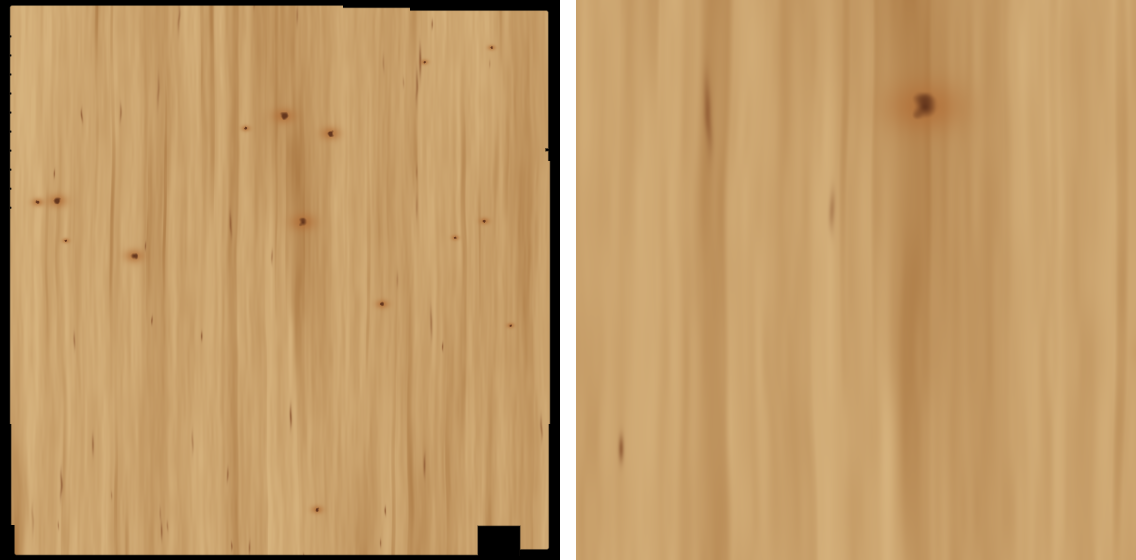
Left, the full canvas; right, a detail of the centre.
This texture is drawn by a Shadertoy shader. Its source:

```glsl
// Pale pine veneer with vertical grain, small knots and a ragged trimmed edge on black.
#define PALE vec3(0.81, 0.66, 0.45)
#define GRAIN_SHIFT vec3(0.06, 0.08, 0.08)
#define STREAK_COLOR vec3(0.52, 0.30, 0.16)
#define KNOT_COLOR vec3(0.34, 0.17, 0.09)
#define HALO_COLOR vec3(0.70, 0.43, 0.21)
#define BASE_TONE 0.20
#define GRAIN_CONTRAST 1.0
#define KNOTS 15
#define STREAKS 44

float hash(vec2 p) {
    vec3 q = fract(vec3(p.xyx) * 0.1031);
    q += dot(q, q.yzx + 33.33);
    return fract((q.x + q.y) * q.z);
}

float noise(vec2 p) {
    vec2 i = floor(p), f = fract(p);
    f = f * f * (3.0 - 2.0 * f);
    return mix(mix(hash(i), hash(i + vec2(1, 0)), f.x),
               mix(hash(i + vec2(0, 1)), hash(i + vec2(1, 1)), f.x), f.y);
}

// Signed distance to the box between two corners
float box(vec2 p, vec2 lo, vec2 hi) {
    vec2 d = abs(p - 0.5 * (lo + hi)) - 0.5 * (hi - lo);
    return length(max(d, 0.0)) + min(max(d.x, d.y), 0.0);
}

// Depth of the grain tone: 0 is pale wood, larger is darker
float grain(vec2 p) {
    float x = p.x + 0.007 * (noise(p * vec2(9.0, 4.0)) - 0.5)
                  + 0.003 * (noise(p * vec2(30.0, 11.0)) - 0.5);
    float broad = noise(vec2(x * 17.0, p.y * 0.8 + 3.0)) - 0.5;
    float medium = noise(vec2(x * 58.0 + 40.0, p.y * 2.0)) - 0.5;
    float fine = noise(vec2(x * 150.0 + 90.0, p.y * 5.0)) - 0.5;
    float fiber = noise(vec2(x * 260.0, p.y * 22.0 + 70.0)) - 0.5;
    float tone = 0.75 * broad + 0.75 * medium + 0.65 * fine + 0.35 * fiber;

    // Thin late-wood lines that fade in and out along their length
    float lines = smoothstep(0.66, 0.95, noise(vec2(x * 105.0 + 17.0, p.y * 1.6)));
    tone += 1.3 * lines * noise(vec2(x * 40.0, p.y * 7.0 + 20.0));

    // Wide warm bands, and a seam that ends sharply on its right
    tone += 0.7 * smoothstep(0.68, 0.95, noise(vec2(x * 24.0 + 60.0, p.y * 1.2)));
    tone += 0.9 * smoothstep(0.396, 0.423, x) * (1.0 - smoothstep(0.424, 0.429, x));
    return BASE_TONE + GRAIN_CONTRAST * tone;
}

// Short dark resin dashes lying along the grain
vec3 addStreaks(vec3 color, vec2 p) {
    for (int i = 0; i < STREAKS; i++) {
        float k = float(i);
        vec2 center = vec2(hash(vec2(k, 3.1)), hash(vec2(k, 17.7)));
        float size = hash(vec2(k, 41.3));
        vec2 d = p - center;
        d.x += 0.0025 * (noise(vec2(k, p.y * 45.0)) - 0.5);
        d /= vec2(mix(0.0014, 0.0024, size), mix(0.007, 0.036, size * size));
        float strength = mix(0.25, 0.75, hash(vec2(k, 63.9)));
        color = mix(color, STREAK_COLOR, strength * exp(-dot(d, d)));
    }
    return color;
}

// Round knots with a ragged core and a warm halo across the grain
vec3 addKnots(vec3 color, vec2 p) {
    for (int i = 0; i < KNOTS; i++) {
        float k = float(i);
        vec2 center = 0.05 + 0.9 * vec2(hash(vec2(k, 81.2)), hash(vec2(k, 95.6)));
        float size = hash(vec2(k, 23.4));
        float radius = mix(0.0025, 0.0085, size * size);
        vec2 d = (p - center) / radius;
        float r = length(d) + 0.6 * (noise(d * 1.3 + k * 9.0) - 0.5);
        float halo = exp(-0.3 * dot(d * vec2(0.7, 1.0), d * vec2(0.7, 1.0)));
        color = mix(color, HALO_COLOR, 0.75 * halo);
        color = mix(color, KNOT_COLOR, 0.85 * (1.0 - smoothstep(0.3, 1.15, r)));
    }
    return color;
}

// Signed distance to the trimmed sheet, negative inside
float sheet(vec2 p) {
    float top = 0.990 - 0.004 * step(0.612, p.x) - 0.005 * step(0.733, p.x);
    float left = 0.018 + 0.002 * step(p.y, 0.242) + 0.006 * step(p.y, 0.062);
    float right = 0.979 + 0.003 * step(p.y, 0.712) - 0.002 * step(p.y, 0.242);
    float bottom = 0.009 + 0.010 * step(0.929, p.x);
    float d = box(p, vec2(left, bottom) + 0.004, vec2(right, top) - 0.004) - 0.004;
    d = max(d, -box(p, vec2(0.853, -0.1), vec2(0.929, 0.061)));

    // Small nicks at even steps on the upper left, one on the right
    vec2 nick = vec2(p.x - 0.018, (fract(p.y / 0.034) - 0.5) * 0.034);
    if (p.y > 0.6 && p.y < 0.96) d = max(d, 0.0022 - length(nick));
    return max(d, -box(p, vec2(0.974, 0.730), vec2(1.0, 0.735)));
}

void mainImage(out vec4 fragColor, in vec2 fragCoord) {
    vec2 p = fragCoord / iResolution.xy;
    float pixel = 1.0 / iResolution.y;
    vec3 color = PALE - GRAIN_SHIFT * clamp(grain(p), -0.5, 2.2);
    color = addStreaks(color, p);
    color = addKnots(color, p);
    color *= 1.0 - smoothstep(-pixel, pixel, sheet(p));
    fragColor = vec4(color, 1.0);
}
```
